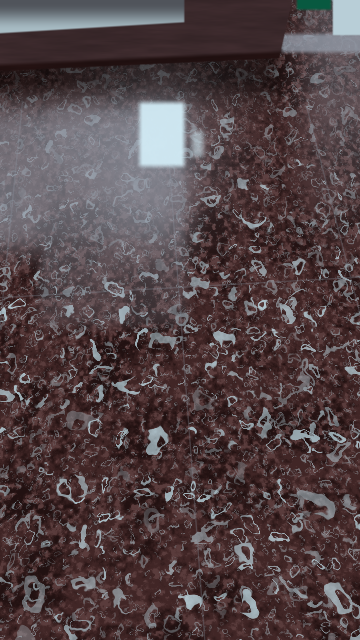
A WebGL 1 fragment shader for this texture:

```glsl
precision highp float;
// Polished maroon fossil-stone floor in perspective below a dark skirting.
// Hashed, warped rings and crescents form the shells; soft boxes add
// the window glare, its haze and the objects along the top edge.
uniform vec2 u_resolution;

const vec3 DARK = vec3(0.13, 0.065, 0.065);
const vec3 MAROON = vec3(0.255, 0.15, 0.15);
const vec3 ROSE = vec3(0.37, 0.25, 0.25);
const vec3 SHELL = vec3(0.62, 0.69, 0.72);
const vec3 HAZE = vec3(0.57, 0.6, 0.65);
const vec3 GLARE = vec3(0.82, 0.92, 0.96);

float hash(vec2 p) {
  vec3 a = fract(p.xyx * 0.1031);
  a += dot(a, a.yzx + 33.33);
  return fract((a.x + a.y) * a.z);
}
float noise(vec2 p) {
  vec2 i = floor(p), f = fract(p), e = vec2(1.0, 0.0);
  f *= f * (3.0 - 2.0 * f);
  return mix(mix(hash(i), hash(i + e), f.x), mix(hash(i + e.yx), hash(i + e.xx), f.x), f.y);
}
vec2 noise2(vec2 p) { return vec2(noise(p), noise(p + 31.0)) - 0.5; }
float fbm(vec2 p) {
  float sum = 0.0, amp = 0.5;
  for (int i = 0; i < 4; i++) {
    sum += amp * noise(p);
    p = p * 2.03 + 7.1;
    amp *= 0.5;
  }
  return sum;
}
// Soft-edged rectangle mask
float box(vec2 p, vec2 lo, vec2 hi, float soft) {
  vec2 m = smoothstep(lo - soft, lo + soft, p) * (1.0 - smoothstep(hi - soft, hi + soft, p));
  return m.x * m.y;
}
// Thin straight joint from a to b
float joint(vec2 p, vec2 a, vec2 b, float px) {
  vec2 d = b - a;
  float t = clamp(dot(p - a, d) / dot(d, d), 0.0, 1.0);
  return 1.0 - smoothstep(0.0, 0.0005 + px, length(p - a - d * t));
}
// Scattered rings, crescents and chips: one possible shell per grid cell
float shells(vec2 p, float density, float thin, float seed, float aa) {
  p += 0.5 * noise2(p * 1.9 + seed) + 0.14 * noise2(p * 6.0 + seed);
  float cover = 0.0;
  for (int n = 0; n < 9; n++) {
    vec2 id = floor(p) + vec2(mod(float(n), 3.0), floor(float(n) / 3.0)) - 1.0;
    vec2 k = id + seed * 3.7 + 100.0;
    float kind = hash(k + 11.0), size = hash(k + 23.0), angle = 6.283 * hash(k + 67.0);
    vec2 d = p - id - vec2(hash(k + 41.0), hash(k + 53.0));
    d = mat2(cos(angle), sin(angle), -sin(angle), cos(angle)) * d;
    d.y *= mix(1.0, 2.6, kind);
    float r = mix(0.22, 0.56, size * size);
    float hole = r * mix(0.4, 0.9, max(hash(k + 37.0), thin));
    vec2 shift = r * vec2(0.2, 0.85) * (hash(k + 79.0) - 0.2);
    float dist = max(length(d) - r, hole - length(d - shift));
    float tone = mix(0.35, 1.1, hash(k + 97.0)) * step(hash(k + 83.0), density);
    cover = max(cover, tone * (1.0 - smoothstep(-aa, aa, dist)));
  }
  return cover;
}
vec3 stone(vec2 uv, float px) {
  // Grain shrinks with distance
  float depth = 1.0 + 0.9 * uv.y, aa = px * depth * 0.75;
  vec2 q = vec2((uv.x - 0.28) * depth, uv.y + 0.45 * uv.y * uv.y);
  float cloud = fbm(q * 13.0), grit = fbm(q * 105.0 + 9.0);
  vec3 col = mix(DARK, MAROON, smoothstep(0.28, 0.54, cloud * 0.5 + grit * 0.5));
  col = mix(col, ROSE, 0.85 * smoothstep(0.48, 0.68, grit));
  float big = shells(q * 19.0, 0.55, 0.0, 3.0, aa * 19.0);
  float mid = shells(q * 31.0, 0.58, 0.25, 8.0, aa * 31.0);
  float small = shells(q * 56.0, 0.5, 0.65, 15.0, aa * 56.0);
  float chips = shells(q * 110.0, 0.3, 0.2, 22.0, aa * 110.0);
  float cover = max(max(big, mid * 0.9), max(small * 0.65, chips * 0.5));
  cover *= mix(0.85, 1.1, grit) * mix(1.0, 0.6, smoothstep(0.5, 0.9, uv.y));
  col = mix(col, SHELL * mix(0.85, 1.25, cloud), min(cover, 1.0));
  // Tile joints
  float seam = max(joint(uv, vec2(0.264, 0.75), vec2(0.32, 0.0), px),
                   joint(uv, vec2(0.0, 0.535), vec2(0.563, 0.567), px));
  seam = max(seam, joint(uv, vec2(0.035, 0.84), vec2(0.0, 0.49), px));
  seam = max(seam, joint(uv, vec2(0.48, 0.83), vec2(0.565, 0.5), px));
  return mix(col, HAZE * 0.85, seam * 0.35);
}
// Skirting shadow, broad haze and bright window on the polish
vec3 gloss(vec3 col, vec2 uv) {
  col *= 1.0 - 0.5 * smoothstep(0.8, 0.88, uv.y) * (1.0 - smoothstep(0.41, 0.46, uv.x));
  float haze = max(0.85 * box(uv, vec2(0.06, 0.49), vec2(0.293, 0.835), 0.015),
                   box(uv, vec2(-0.1, 0.6), vec2(0.29, 0.835), 0.04));
  haze *= mix(0.45, 1.0, smoothstep(0.48, 0.7, uv.y)) * mix(0.8, 1.1, noise(uv * 9.0));
  col = mix(col, HAZE, 0.62 * haze);
  col = mix(col, HAZE, 0.36 * smoothstep(0.43, 0.52, uv.x) * smoothstep(0.55, 0.9, uv.y));
  vec2 away = uv - vec2(0.24, 0.77);
  col = mix(col, HAZE * 1.1, 0.4 * exp(-70.0 * dot(away, away)));
  float window = max(box(uv, vec2(0.218, 0.74), vec2(0.288, 0.84), 0.006),
                     0.6 * box(uv, vec2(0.3, 0.755), vec2(0.318, 0.795), 0.007));
  return mix(col, GLARE, 0.95 * window);
}
void main() {
  float px = 1.0 / u_resolution.y;
  vec2 uv = gl_FragCoord.xy * px;
  vec3 col = gloss(stone(uv, px), uv);
  // Far corner: pale sill, white block and green brush
  col = mix(col, HAZE, 0.8 * box(uv, vec2(0.44, 0.918), vec2(0.7, 0.947), 0.005));
  col = mix(col, GLARE * 0.88, box(uv, vec2(0.52, 0.945), vec2(0.7, 1.1), 0.002));
  col = mix(col, vec3(0.03, 0.35, 0.25), box(uv, vec2(0.464, 0.985), vec2(0.517, 1.1), 0.003));
  // Skirting with a reflected strip of light
  float base = 0.889 + 0.046 * uv.x, edge = 0.436 + 0.23 * (uv.y - 0.909);
  vec3 board = mix(DARK, vec3(0.23, 0.16, 0.17), smoothstep(0.006, 0.014, uv.y - base));
  board *= 0.85 + 0.3 * fbm(uv * vec2(20.0, 140.0));
  float strip = box(uv - vec2(0.0, 0.06 * uv.x), vec2(-0.1, 0.948), vec2(0.288, 1.1), 0.002);
  board = mix(board, mix(GLARE * 0.8, HAZE * 0.55, smoothstep(0.952, 0.995, uv.y)), strip);
  float mask = smoothstep(-px, px, uv.y - base) * smoothstep(-px, px, edge - uv.x);
  gl_FragColor = vec4(mix(col, board, mask), 1.0);
}
```
